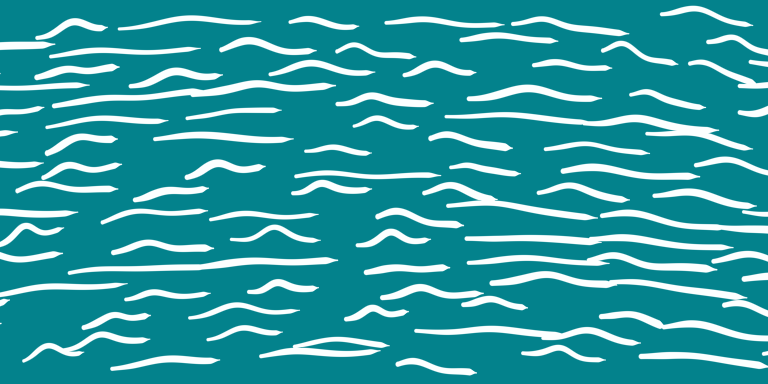
This pattern is drawn by a WebGL 2 fragment shader. Its source:

```glsl
#version 300 es
precision highp float;
// Loose white brush strokes, like ripples, scattered over flat teal water.
// Each cell of a jittered, row-shifted grid holds one stroke: a humped curve
// with a swelling width, drawn from its approximate distance.

uniform vec2 u_resolution;
out vec4 fragColor;

// Lengths are in units of the canvas height.
const vec3 WATER = vec3(0.01, 0.51, 0.55);
const vec3 FOAM = vec3(0.99, 1.0, 1.0);
const float ROWS = 15.0;
const float MARGIN = 0.03;                      // bare band at top and bottom
const float COLUMN_PITCH = 0.333;
const float ROW_PITCH = (1.0 - 2.0 * MARGIN) / ROWS;
const vec2 JITTER = vec2(0.11, 0.026);
const float STAGGER = 0.3;                      // row fraction between columns
const vec2 HALF_LENGTH = vec2(0.075, 0.198);    // shortest, longest
const vec2 HALF_WIDTH = vec2(0.0068, 0.0102);   // thinnest, thickest
const vec2 HUMP = vec2(0.007, 0.033);           // lowest, highest crest
const float WOBBLE = 0.0025;
const float EDGE_PIXELS = 0.75;

struct Stroke {
    vec2 center;
    float halfLength, halfWidth;
    float hump, peak, sharpness, tilt, phase;
};

// Integer hash: four random values in 0..1 per cell and salt.
vec4 hash4(vec2 cell, uint salt) {
    uvec4 v = uvec4(uvec2(ivec2(cell) + 64), salt, salt + 17u);
    v = v * 1664525u + 1013904223u;
    for (int i = 0; i < 2; i++) {
        v.x += v.y * v.w;
        v.y += v.z * v.x;
        v.z += v.x * v.y;
        v.w += v.y * v.z;
        v ^= v >> 16u;
    }
    return vec4(v >> 8u) / 16777216.0;
}

float rowShift(float row) {
    return hash4(vec2(0.0, row), 91u).x;
}

Stroke makeStroke(vec2 cell, float aspect) {
    vec4 place = hash4(cell, 3u);
    vec4 shape = hash4(cell, 29u);
    Stroke s;
    float lift = STAGGER * (mod(cell.x, 2.0) - 0.5);
    s.center = vec2((cell.x + 0.5 + rowShift(cell.y)) * COLUMN_PITCH,
                    MARGIN + (cell.y + 0.5 + lift) * ROW_PITCH);
    s.center += (place.xy - 0.5) * JITTER;
    s.halfLength = mix(HALF_LENGTH.x, HALF_LENGTH.y, place.z);
    s.halfWidth = mix(HALF_WIDTH.x, HALF_WIDTH.y, place.w);
    // Long strokes lie flatter than short ones.
    s.hump = mix(HUMP.x, HUMP.y, shape.x) * mix(1.1, 0.75, place.z);
    s.peak = mix(-0.6, 0.0, shape.y);
    s.sharpness = mix(2.5, 8.0, shape.z * shape.z);
    // Strokes climb on the left of the canvas and sink on the right.
    s.tilt = mix(0.019, -0.015, clamp(s.center.x / aspect, 0.0, 1.0));
    s.tilt += (shape.w - 0.5) * 0.012;
    s.phase = 6.2832 * fract(shape.w * 7.0);
    return s;
}

// Height of the stroke's spine, t running from -1 to 1 along it.
float spine(Stroke s, float t) {
    float u = t - s.peak;
    return s.hump * (exp(-s.sharpness * u * u) - 0.35)
         + s.tilt * t + WOBBLE * sin(4.5 * t + s.phase);
}

// Blunt at the start, fuller past the middle, pointed at the end.
float widthProfile(Stroke s, float t) {
    float swell = 0.94 + 0.1 * sin(3.0 * t + s.phase);
    float start = mix(0.7, 1.0, smoothstep(-1.0, -0.55, t));
    float tip = mix(0.2, 1.0, smoothstep(1.0, 0.82, t));
    return s.halfWidth * swell * start * tip;
}

float strokeDistance(Stroke s, vec2 p) {
    vec2 q = p - s.center;
    float x = clamp(q.x, -s.halfLength, s.halfLength);
    float t = x / s.halfLength;
    const float STEP = 0.02;
    float slope = (spine(s, t + STEP) - spine(s, t - STEP))
                / (2.0 * STEP * s.halfLength);
    float across = (q.y - spine(s, t)) * inversesqrt(1.0 + slope * slope);
    return length(vec2(q.x - x, across)) - widthProfile(s, t);
}

void main() {
    vec2 p = gl_FragCoord.xy / u_resolution.y;
    float aspect = u_resolution.x / u_resolution.y;
    float homeRow = floor((p.y - MARGIN) / ROW_PITCH);

    // Nearest stroke among the surrounding cells.
    float nearest = 1.0;
    for (float dy = -2.0; dy <= 2.0; dy++) {
        float row = homeRow + dy;
        if (row < 0.0 || row >= ROWS) continue;
        float homeColumn = floor(p.x / COLUMN_PITCH - rowShift(row));
        for (float dx = -1.0; dx <= 1.0; dx++) {
            Stroke s = makeStroke(vec2(homeColumn + dx, row), aspect);
            nearest = min(nearest, strokeDistance(s, p));
        }
    }

    float edge = EDGE_PIXELS / u_resolution.y;
    float paint = 1.0 - smoothstep(-edge, edge, nearest);
    fragColor = vec4(mix(WATER, FOAM, paint), 1.0);
}
```
